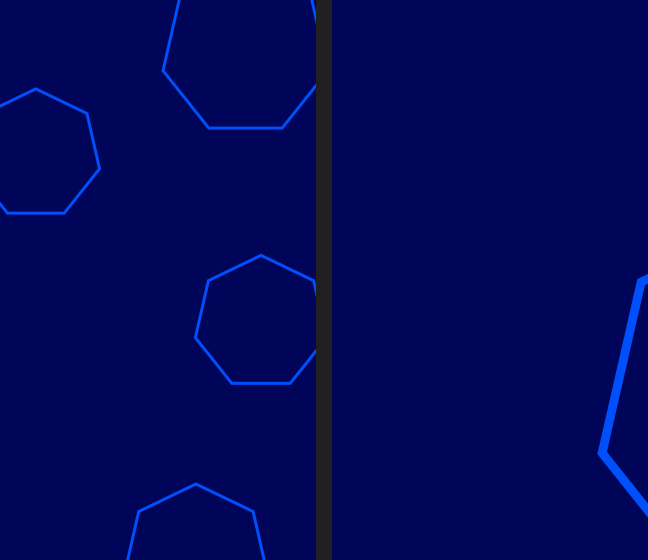
Left, the full canvas; right, a detail of the centre.
A WebGL 1 fragment shader for this background:

```glsl
precision highp float;
// Draws large outlined heptagons climbing over a flat navy ground.
// Each outline is a polygon distance folded into one angular sector;
// smooth functions of the index set its height, sideways sway and size.

uniform vec2 u_resolution;

const float PI = 3.14159265;
const float SIDES = 7.0;
const float STROKE_WIDTH = 0.0093;
const vec3 NAVY = vec3(0.0, 0.018, 0.35);
const vec3 BRIGHT_BLUE = vec3(0.0, 0.31, 0.99);

// Signed distance to the edge lines of a regular polygon, one corner upwards
float polygonDistance(vec2 p, float radius, float sides) {
  float sector = 2.0 * PI / sides;
  float folded = mod(atan(p.x, p.y), sector) - 0.5 * sector;
  return length(p) * cos(folded) - radius * cos(0.5 * sector);
}

// Antialiased coverage of a stroke centred on distance zero
float strokeCoverage(float dist, float width, float pixel) {
  return clamp(0.5 - (abs(dist) - 0.5 * width) / pixel, 0.0, 1.0);
}

// Shapes sway from side to side as they rise, with shrinking steps
vec2 shapeCenter(float i) {
  float x = 0.5407 + 0.4285 * sin(2.2269 * i + 0.1861);
  float y = 0.009 + i * (0.8465 - 0.1045 * i);
  return vec2(x, y);
}

// Circumradius dips midway and grows towards the top
float shapeRadius(float i) {
  return 0.2315 + i * (-0.0063 + i * (-0.02125 + 0.00912 * i));
}

void main() {
  // One unit is the canvas width
  float pixel = 1.0 / u_resolution.x;
  vec2 p = gl_FragCoord.xy * pixel;

  float outline = 0.0;
  for (int n = 0; n < 4; n++) {
    float i = float(n);
    float dist = polygonDistance(p - shapeCenter(i), shapeRadius(i), SIDES);
    outline = max(outline, strokeCoverage(dist, STROKE_WIDTH, pixel));
  }

  gl_FragColor = vec4(mix(NAVY, BRIGHT_BLUE, outline), 1.0);
}
```
